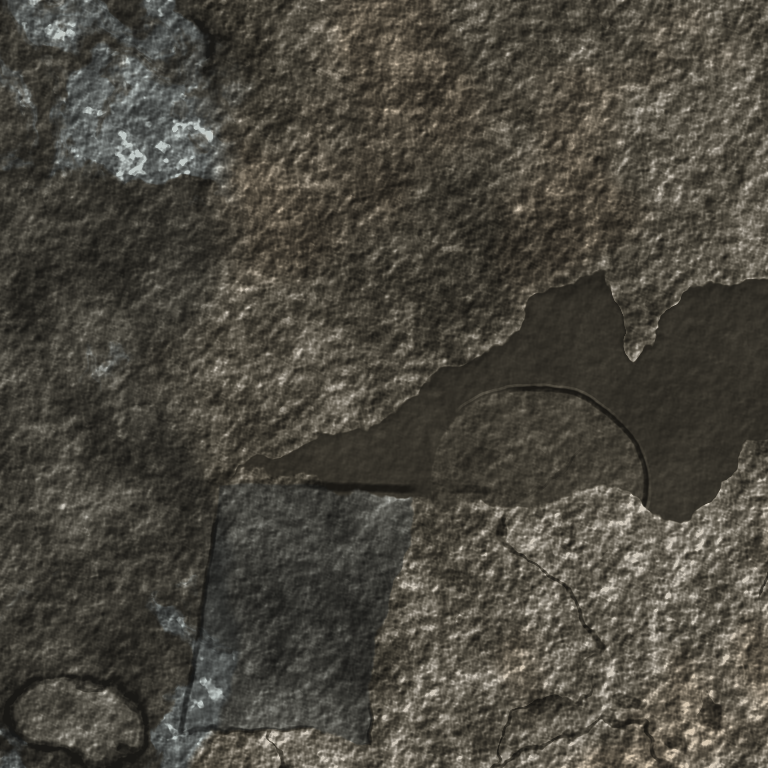
Reproduce this texture procedurally as a WebGL 2 fragment shader.

```glsl
#version 300 es
precision highp float;

uniform vec2 u_resolution;
out vec4 fragColor;

const float MEDIAN_TONE = 0.262;
const float CONTRAST = 0.38;
const float TONE_BIAS = 0.08;
const float RAGGEDNESS = 0.035;
const float EDGE = 0.002;
const float GRAIN_SCALE = 95.0;
const vec2 LIGHT_STEP = vec2(-0.0022, 0.0026);
const vec3 WARM_DARK = vec3(1.07, 1.0, 0.84);
const vec3 WARM_LIGHT = vec3(1.04, 1.0, 0.93);
const vec3 COOL = vec3(0.95, 1.0, 0.99);
const vec3 RUST = vec3(1.13, 1.0, 0.82);

float hash(vec2 cell) {
  uvec2 k = uvec2(ivec2(cell) + 4096);
  uint n = k.x * 1597334677u ^ k.y * 3812015801u;
  n = (n ^ (n >> 15)) * 2246822519u;
  n ^= n >> 13;
  return float(n & 65535u) / 65535.0;
}

// Value noise from -1 to 1
float noise(vec2 p) {
  vec2 i = floor(p), f = fract(p);
  f = f * f * (3.0 - 2.0 * f);
  float low = mix(hash(i), hash(i + vec2(1, 0)), f.x);
  float high = mix(hash(i + vec2(0, 1)), hash(i + vec2(1, 1)), f.x);
  return 2.0 * mix(low, high, f.y) - 1.0;
}

float fbm(vec2 p, int octaves) {
  float sum = 0.0, amplitude = 1.0;
  for (int i = 0; i < octaves; i++) {
    sum += amplitude * noise(p);
    p = mat2(1.6, 1.2, -1.2, 1.6) * p + 7.3;
    amplitude *= 0.5;
  }
  return sum;
}

float below(float edge, float softness, float x) {
  return 1.0 - smoothstep(edge - softness, edge + softness, x);
}

float crack(float d, float width) {
  return 1.0 - smoothstep(width * 0.3, width, abs(d));
}

void main() {
  vec2 p = gl_FragCoord.xy / u_resolution;
  vec2 warp = vec2(fbm(p * 6.0, 6), fbm(p * 6.0 + 31.0, 6));
  vec2 q = p + RAGGEDNESS * warp;
  vec2 s = p + 0.008 * warp;

  // Weathered left side
  float leftEdge = 0.27 + 0.025 * sin(9.0 * q.y) - 0.03 * smoothstep(0.5, 0.9, q.y);
  float left = below(leftEdge, mix(0.012, 0.05, smoothstep(0.3, 0.5, p.y)), q.x);

  // Smooth sunken pocket under a scalloped ledge
  float ledge = min(0.46 + 0.5 * (q.x - 0.5), 0.61);
  ledge -= 0.1 * exp(-pow((q.x - 0.86) / 0.03, 2.0));
  float sill = 0.36 - 0.05 * smoothstep(0.75, 0.85, q.x) + 0.13 * smoothstep(0.87, 0.98, q.x);
  float pocketDepth = min(ledge - q.y, q.y - sill);
  float pocket = smoothstep(-EDGE, EDGE, pocketDepth);
  float upperSide = smoothstep(-0.02, 0.02, q.y - 0.5 * (ledge + sill));
  float rim = smoothstep(-0.014, 0.0, pocketDepth) * (1.0 - pocket) * smoothstep(0.42, 0.52, p.x);
  float overhang = pocket * (1.0 - smoothstep(0.0, 0.02, pocketDepth)) * upperSide;

  // Broken plate inside the pocket
  float plateEdge = length((s - vec2(0.7, 0.37)) * vec2(1.0, 1.1)) - 0.138;
  float plate = below(0.0, EDGE, plateEdge) * pocket;

  // Split slab and the coarse bed beside it
  float slabLeft = s.x - 0.23 - 0.15 * s.y;
  float slabRight = 0.45 + 0.3 * (q.y - 0.1) - q.x;
  float slabDepth = min(min(slabLeft, 0.365 - s.y), min(slabRight, q.y - 0.04));
  float slab = smoothstep(-EDGE, EDGE, slabDepth) * (1.0 - pocket);
  float bed = below(0.355, 0.02, q.y) * (1.0 - left) * (1.0 - slab) * (1.0 - pocket);

  // Pale rubble in the lower corner
  float rubbleEdge = length((q - vec2(0.09, 0.055)) * vec2(0.75, 1.0)) - 0.07;
  float rubble = below(0.0, EDGE, rubbleEdge);

  // Mineral crust and mottling
  float crustNoise = fbm(p * vec2(7.0, 6.0) + 0.7 * warp + 53.0, 6);
  float crust = smoothstep(0.12, 0.5, crustNoise) * left * (1.0 - rubble);
  float mottle = fbm(p * 5.0 + 0.5 * warp + 11.0, 5);
  float clots = fbm(p * 25.0 + 71.0, 4);
  vec2 tilted = mat2(0.88, 0.47, -0.47, 0.88) * p;
  float streaks = fbm(tilted * vec2(48.0, 17.0) + 19.0, 4);

  // Grain with directional relief
  float height = fbm(p * GRAIN_SCALE, 3);
  float relief = height - fbm((p + LIGHT_STEP) * GRAIN_SCALE, 3);
  float flecks = smoothstep(0.5, 0.95, fbm(p * 62.0 + 5.0, 3));
  float rough = mix(1.05, 0.3, pocket) + 0.35 * plate - 0.25 * slab + 0.15 * bed - 0.2 * left;

  float tone = TONE_BIAS - 0.85 * left - 0.95 * pocket - 0.15 * slab + 0.4 * bed;
  tone += 1.6 * crust + 0.55 * plate + 1.7 * rubble + 0.9 * rim - 0.6 * overhang;
  tone += 0.5 * exp(-dot((p - vec2(0.47, 0.51)) * 8.0, (p - vec2(0.47, 0.51)) * 8.0));
  tone += 0.3 * smoothstep(0.65, 0.95, q.x) * smoothstep(0.6, 0.75, q.y);
  tone += (0.75 * mottle + 0.5 * clots) * mix(1.0, 0.3, pocket) + 0.35 * streaks * rough;
  tone += rough * (0.55 * height + 1.35 * relief);
  tone += flecks * (0.7 * rough + 1.3 * crust);

  // Fractures along the plates and through the bed
  float broken = smoothstep(-0.45, 0.15, noise(p * 16.0 + 3.0));
  float lines = crack(slabLeft, 0.005) * below(0.33, 0.02, p.y) * smoothstep(0.03, 0.06, p.y);
  lines = max(lines, crack(s.y - 0.365, 0.007) * smoothstep(0.3, 0.34, p.x) * below(0.64, 0.03, p.x) * broken);
  lines = max(lines, crack(plateEdge, 0.005) * pocket * smoothstep(0.64, 0.7, p.x));
  lines = max(lines, crack(q.x - leftEdge + 0.015, 0.009) * smoothstep(0.7, 0.78, p.y) * broken);
  lines = max(lines, crack(rubbleEdge, 0.01));
  lines = max(lines, crack(slabDepth, 0.005) * below(0.08, 0.02, p.y) * broken);
  float seam = fbm(p * 3.6 + 0.25 * warp + 87.0, 4);
  lines = max(lines, crack(seam, 0.05) * broken * (bed + 0.3 * plate + 0.8 * rubble));
  tone -= 1.9 * lines;
  tone += 0.9 * crack(plateEdge - 0.005, 0.003) * pocket * broken;

  // Tone to colour
  float value = MEDIAN_TONE * exp(CONTRAST * clamp(tone, -2.7, 2.9));
  vec3 tint = mix(WARM_DARK, WARM_LIGHT, smoothstep(0.15, 0.7, value));
  float rust = smoothstep(0.1, 0.8, fbm(p * 4.0 + 43.0, 4)) * (1.0 - left) * (1.0 - slab);
  tint = mix(tint, RUST, 0.5 * rust);
  tint = mix(tint, COOL, clamp(0.85 * crust + 0.5 * slab + 0.2 * left, 0.0, 0.9));
  fragColor = vec4(clamp(value * tint, 0.0, 1.0), 1.0);
}
```
